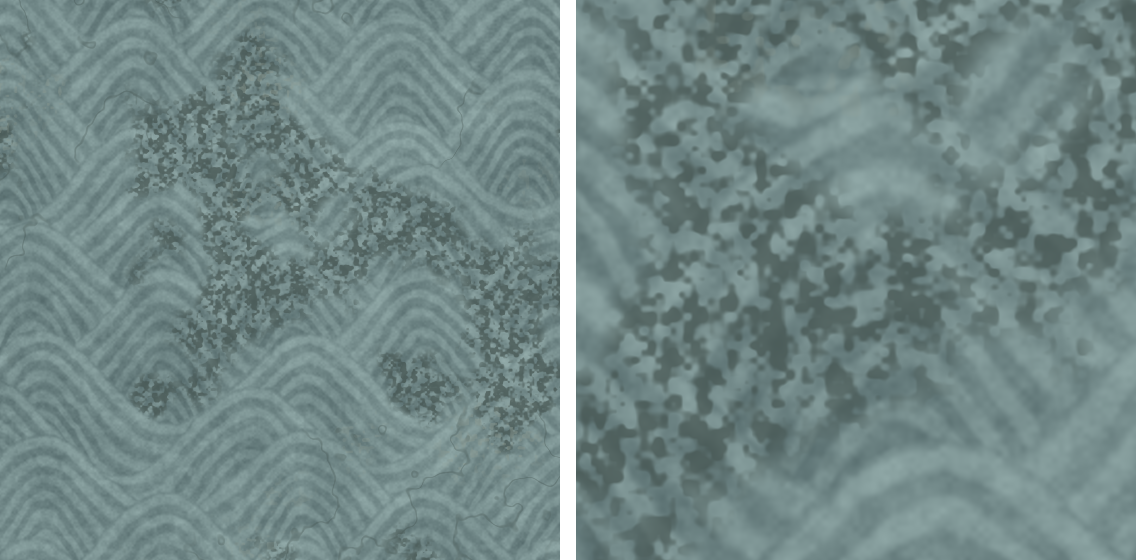
Left: the whole. Right: its middle third, enlarged.
Write a WebGL 1 fragment shader that draws this pattern.

```glsl
precision highp float;

uniform vec2 u_resolution;

const float PERIOD = 0.468;       // distance between crests in a row
const float ROW_STEP = 0.093;     // vertical distance between rows
const float FIRST_CREST = 0.134;  // crest height of row zero
const float SWELL = 0.08;         // half height of a wave
const float LINE_STEP = 0.0345;   // distance between ridges
const float LINE_CONTRAST = 0.16;
const float TOP_ROW = 12.0;
const vec3 DARK_TEAL = vec3(0.335, 0.420, 0.425);
const vec3 LIGHT_TEAL = vec3(0.565, 0.660, 0.655);
const vec3 STAIN = vec3(0.27, 0.33, 0.315);
const vec3 BARE = vec3(0.56, 0.61, 0.57);
const float TAU = 6.2831853;

float hash(vec2 p) {
  return fract(sin(dot(p, vec2(127.1, 311.7))) * 43758.5453);
}

float noise(vec2 p) {
  vec2 cell = floor(p);
  vec2 f = fract(p);
  f = f * f * (3.0 - 2.0 * f);
  float low = mix(hash(cell), hash(cell + vec2(1.0, 0.0)), f.x);
  float high = mix(hash(cell + vec2(0.0, 1.0)), hash(cell + 1.0), f.x);
  return mix(low, high, f.y);
}

float fbm(vec2 p) {
  float sum = 0.0;
  float gain = 0.5;
  for (int i = 0; i < 4; i++) {
    sum += gain * noise(p);
    p = mat2(1.6, 1.2, -1.2, 1.6) * p + 7.3;
    gain *= 0.5;
  }
  return sum / 0.9375;
}

// Rows alternate by half a period, with a few irregular slips.
float rowPhase(float row) {
  float slip = 0.34 * exp(-2.0 * (row - 2.0) * (row - 2.0));
  return 0.62 + 0.5 * row + slip + 0.4 * smoothstep(6.0, 7.0, row);
}

// Depth below the upper edge of a row, measured across the ridges.
float waveDepth(vec2 p, float row) {
  float angle = TAU * (p.x / PERIOD - rowPhase(row));
  float sway = (noise(vec2(p.x * 2.5, row * 5.7)) - 0.5) * 0.045;
  float height = FIRST_CREST + row * ROW_STEP + sway + SWELL * (cos(angle) - 1.0);
  float slope = -SWELL * TAU / PERIOD * sin(angle);
  return (height - p.y) / sqrt(1.0 + slope * slope);
}

// Soft ridges that darken toward the inside of the wave.
float waveTone(float depth) {
  float ridge = cos(TAU * (depth / LINE_STEP - 0.38));
  ridge = smoothstep(-0.75, 0.75, ridge) * 2.0 - 1.0;
  return LINE_CONTRAST * ridge + 0.09 - 0.16 * smoothstep(0.0, 0.17, depth);
}

float waves(vec2 p, float pixel) {
  float tone = 0.0;
  for (int i = 0; i < 14; i++) {
    float depth = waveDepth(p, TOP_ROW - float(i));
    float cover = smoothstep(-0.002 - pixel, 0.002 + pixel, depth);
    tone = mix(tone, waveTone(depth), cover);
  }
  return tone;
}

// Patches gather toward the upper left and break into specks.
float stainMask(vec2 p) {
  float gather = exp(-7.0 * dot(p - vec2(0.26, 0.74), p - vec2(0.26, 0.74)));
  float patches = fbm(p * 6.5 + 3.1) + 0.13 * gather;
  float specks = 0.6 * noise(p * 115.0) + 0.4 * noise(p * 230.0 + 9.0);
  return smoothstep(0.6, 0.74, patches) * smoothstep(0.38, 0.66, specks);
}

float crackMask(vec2 p, float pixel) {
  float line = abs(fbm(p * 9.0 + 21.0) - 0.5);
  float place = smoothstep(0.55, 0.72, noise(p * 5.0 + 40.0));
  return place * (1.0 - smoothstep(0.002, 0.012 + 3.0 * pixel, line));
}

void main() {
  vec2 p = gl_FragCoord.xy / u_resolution;
  float pixel = 1.0 / min(u_resolution.x, u_resolution.y);

  // Hand-drawn wobble of the ridges
  vec2 wobble = vec2(noise(p * 11.0), noise(p * 11.0 + 31.0)) - 0.5;
  vec2 jitter = vec2(noise(p * 60.0 + 5.0), noise(p * 60.0 + 17.0)) - 0.5;
  float pattern = waves(p + 0.014 * wobble + 0.005 * jitter, pixel);

  // Faded paint, cloudy blotches and fine grain
  float fade = 0.55 + 0.75 * fbm(p * 13.0 + 50.0);
  float cloud = fbm(p * 5.0 + 12.0) - 0.5;
  float blotch = fbm(p * 28.0 + 80.0) - 0.5;
  float grain = 0.6 * noise(p * 130.0) + 0.4 * noise(p * 270.0) - 0.5;
  float tone = 0.51 + pattern * fade + 0.34 * cloud + 0.42 * blotch + 0.38 * grain;
  vec3 color = mix(DARK_TEAL, LIGHT_TEAL, clamp(tone, -0.1, 1.1));

  // Wear
  color = mix(color, STAIN, 0.72 * stainMask(p));
  float bare = smoothstep(0.6, 0.75, fbm(p * 4.5 + 66.0)) * smoothstep(0.6, 0.8, noise(p * 140.0 + 3.0));
  color = mix(color, BARE, 0.4 * bare);
  color = mix(color, STAIN, 0.3 * crackMask(p, pixel));

  gl_FragColor = vec4(color, 1.0);
}
```
